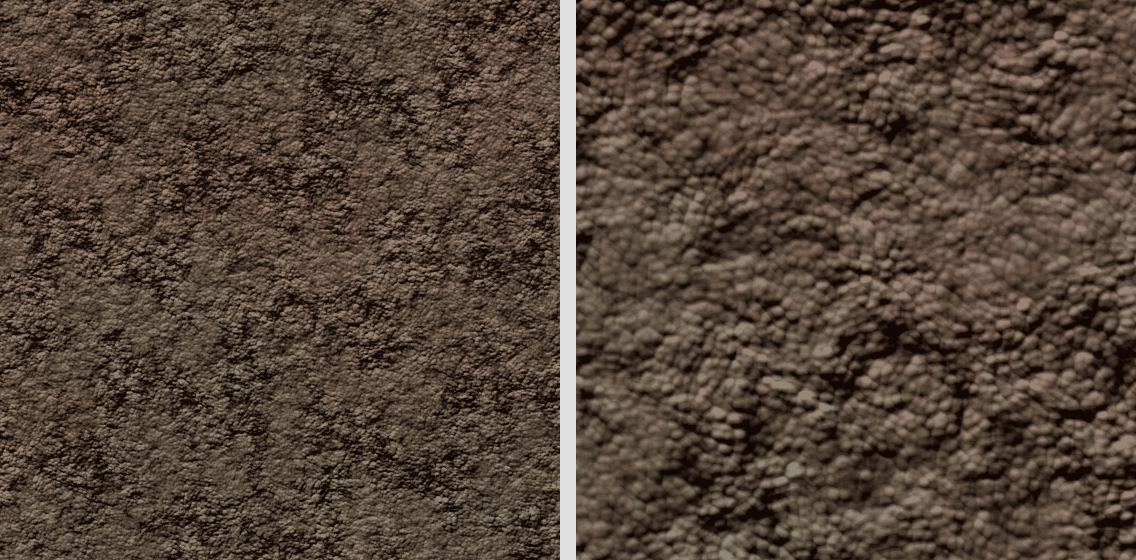
Left: the whole. Right: its middle third, enlarged.
Write a WebGL 1 fragment shader that draws this texture.

```glsl
precision highp float;
// Draws rough brown soil: clumped crumbs, dark pits and smoother dusty patches.
uniform vec2 u_resolution;

const vec3 PIT_COLOR = vec3(0.07, 0.028, 0.01);
const vec3 SOIL_COLOR = vec3(0.37, 0.31, 0.26);
const vec3 DUST_COLOR = vec3(0.58, 0.52, 0.47);
const vec3 RED_TINT = vec3(1.05, 0.97, 0.96);
const vec3 OLIVE_TINT = vec3(0.97, 1.01, 0.98);
const vec2 LIGHT_STEP = vec2(-0.0011, 0.0028);

vec3 hash3(vec2 cell) {
  vec3 q = fract(cell.xyx * vec3(0.1031, 0.1030, 0.0973));
  q += dot(q, q.yxz + 33.33);
  return fract((q.xxy + q.yzz) * q.zyx);
}

mat2 rotation(float angle) {
  float c = cos(angle);
  float s = sin(angle);
  return mat2(c, s, -s, c);
}

// Layered, bent sines: broad patches, roughly -1 to 1
float patches(vec2 p, float frequency) {
  vec2 q = p * frequency;
  float sum = 0.0;
  float amplitude = 0.5;
  for (int i = 0; i < 5; i++) {
    q = rotation(1.1) * q + 2.7;
    sum += amplitude * sin(q.x + 1.5 * sin(q.y));
    q *= 1.8;
    amplitude *= 0.68;
  }
  return sum;
}

// Cellular noise: the tallest of the domes around p, each of random height
float crumbs(vec2 p) {
  vec2 cell = floor(p);
  vec2 local = p - cell;
  float tallest = 0.0;
  for (int y = -1; y <= 1; y++) {
    for (int x = -1; x <= 1; x++) {
      vec2 offset = vec2(float(x), float(y));
      vec3 rnd = hash3(cell + offset + 57.0);
      vec2 d = offset + rnd.xy - local;
      float dome = (0.4 + 0.6 * rnd.z) * (1.0 - dot(d, d) * 1.3);
      tallest = max(tallest, dome);
    }
  }
  return tallest;
}

// Crumbs from clods to fine grit
float soilHeight(vec2 p) {
  vec2 bend = vec2(sin(p.y * 61.0 + 2.0 * sin(p.x * 37.0)),
                   sin(p.x * 53.0 + 2.0 * sin(p.y * 43.0)));
  vec2 q = (p + 0.002 * bend) * vec2(0.9, 1.1) * 34.0;
  float height = 0.0;
  float amplitude = 0.32;
  for (int i = 0; i < 4; i++) {
    q = rotation(0.5) * q + 11.3;
    height += amplitude * crumbs(q);
    q *= 1.75;
    amplitude *= 0.88;
  }
  return height;
}

vec3 soilRamp(float tone) {
  vec3 color = mix(PIT_COLOR, SOIL_COLOR, clamp(tone / 0.6, 0.0, 1.0));
  return mix(color, DUST_COLOR, clamp((tone - 0.6) / 0.42, 0.0, 1.0));
}

void main() {
  vec2 p = gl_FragCoord.xy / u_resolution.y;

  // Relief lit from above, with shaded hollows
  float height = soilHeight(p);
  float relief = height - soilHeight(p + LIGHT_STEP);
  float hollow = height - 0.63;

  // Rough clusters alternate with smooth, paler dust
  float rough = smoothstep(-0.8, 0.8, patches(p + 3.1, 22.0));
  float broad = patches(p * vec2(0.85, 1.15) + 7.4, 9.0);
  float tone = 0.6 + 0.06 * broad - 0.07 * (rough - 0.5);
  tone += mix(1.5, 2.6, rough) * relief + mix(0.7, 1.4, rough) * hollow;
  tone -= 0.1 * rough * smoothstep(0.04, 0.2, -hollow);

  // Fine grit
  tone += 0.22 * (crumbs(p * 230.0) - 0.57);

  // Redder earth towards the top, olive grey below, with mottled hues
  float hue = 0.48 + 0.35 * (p.y - 0.5) + 0.35 * patches(p + 1.9, 6.0);
  hue += 0.5 * (crumbs(p * 70.0 + 5.0) - 0.6);
  vec3 tint = mix(OLIVE_TINT, RED_TINT, clamp(hue, 0.0, 1.0));

  gl_FragColor = vec4(soilRamp(tone) * tint, 1.0);
}
```
